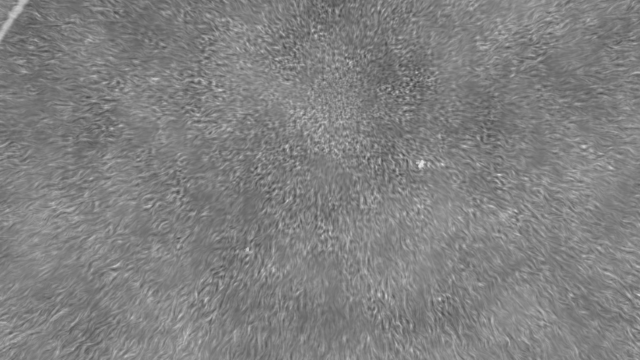
This texture is drawn by a Shadertoy shader. Its source:

```glsl
// Grey turf seen through a zoom blur: fine gradient-noise grain is averaged
// along short, jittered rays from a focus, crisp there and streaked further out.
// Soft patches, a few pale specks and a painted line in the corner lie on top.

const vec2  FOCUS       = vec2(0.94, 0.73);  // centre of the zoom, in heights
const float GRAIN_FREQ  = 102.0;             // grain cells per canvas height
const float BLUR_BASE   = 0.002;             // streak length at the focus
const float BLUR_GROWTH = 0.027;             // extra length per unit of radius
const float RAY_JITTER  = 1.1;               // how far blades lean off the ray
const int   BLUR_STEPS  = 10;
const float BASE_GREY   = 0.500;
const float GRAIN_GAIN  = 0.205;
const float FAR_GAIN    = 0.10;              // makes up for contrast lost to blur
const float PATCH_GAIN  = 0.085;
const float CLUMP_GAIN  = 0.055;
const float LINE_GREY   = 0.80;
const float SPECK_GREY  = 0.88;

// Integer hash giving a unit gradient for a lattice point
vec2 latticeGradient(ivec2 cell) {
    uvec2 q = uvec2(cell + 4096) * uvec2(1597334673u, 3812015801u);
    uint h = (q.x ^ q.y) * 1597334673u;
    h = (h ^ (h >> 15)) * 2246822519u;
    h ^= h >> 13;
    float angle = float(h & 65535u) * 6.2831853 / 65536.0;
    return vec2(cos(angle), sin(angle));
}

float gradientNoise(vec2 p) {
    vec2 cell = floor(p), f = p - cell;
    ivec2 i = ivec2(cell);
    vec2 u = f * f * f * (f * (f * 6.0 - 15.0) + 10.0);
    float a = dot(latticeGradient(i), f);
    float b = dot(latticeGradient(i + ivec2(1, 0)), f - vec2(1, 0));
    float c = dot(latticeGradient(i + ivec2(0, 1)), f - vec2(0, 1));
    float d = dot(latticeGradient(i + ivec2(1, 1)), f - vec2(1, 1));
    return mix(mix(a, b, u.x), mix(c, d, u.x), u.y);
}

float grain(vec2 p) {
    return gradientNoise(p * GRAIN_FREQ)
         + 0.65 * gradientNoise(p * GRAIN_FREQ * 1.83 + 37.4);
}

// Grain averaged along a leaning ray from the focus
float streakedGrain(vec2 p) {
    vec2 ray = p - FOCUS;
    float radius = length(ray);
    float lean = RAY_JITTER * gradientNoise(p * 34.0 + 71.0);
    vec2 along = ray / max(radius, 0.001);
    along = cos(lean) * along + sin(lean) * vec2(-along.y, along.x);
    float stretch = 1.0 + 0.9 * gradientNoise(p * 15.0 + 43.0);
    vec2 streak = along * (BLUR_BASE + BLUR_GROWTH * radius) * stretch;
    float sum = 0.0;
    for (int i = 0; i < BLUR_STEPS; i++) {
        float t = (float(i) + 0.5) / float(BLUR_STEPS) - 0.5;
        sum += grain(p + streak * t);
    }
    return sum / float(BLUR_STEPS) * (GRAIN_GAIN + FAR_GAIN * radius);
}

// Broad light and dark areas, brighter to the lower right
float patches(vec2 p) {
    float broad = gradientNoise(p * 3.1 + 5.3) + 0.8 * gradientNoise(p * 7.3 + 18.7);
    float slope = 0.016 * (p.x - 0.89) - 0.025 * (p.y - 0.5);
    return PATCH_GAIN * broad + slope;
}

float speck(vec2 p, vec2 centre, float radius) {
    float wobble = 0.9 * radius * gradientNoise(p * 130.0);
    return 1.0 - smoothstep(0.2 * radius, 1.2 * radius, length(p - centre) + wobble);
}

void mainImage(out vec4 fragColor, in vec2 fragCoord) {
    vec2 p = fragCoord / iResolution.y;

    // Turf: streaks whose strength varies between lush and worn places
    float streaks = streakedGrain(p);
    float clumps = gradientNoise(p * 21.0 + 61.0) + 0.8 * gradientNoise(p * 43.0 + 9.0);
    float lushness = 1.0 + 0.7 * clumps + 0.8 * gradientNoise(p * 6.0 + 27.0);
    streaks *= max(lushness, 0.3);
    float grey = BASE_GREY + patches(p) + CLUMP_GAIN * clumps + streaks;
    grey += 1.6 * max(streaks, 0.0) * max(streaks, 0.0);

    // Painted line across the upper left corner, lighter ground beyond it
    float across = dot(p - vec2(0.066, 1.0), normalize(vec2(1.0, -0.66)));
    across += 0.006 * gradientNoise(p * 45.0);
    grey += 0.05 * (1.0 - smoothstep(-0.03, 0.0, across));
    float line = 1.0 - smoothstep(0.002, 0.017, abs(across));
    grey = mix(grey, LINE_GREY + 0.5 * streaks, 0.8 * line);

    // Pale specks
    float specks = speck(p, vec2(1.169, 0.544), 0.013);
    specks = max(specks, 0.7 * speck(p, vec2(0.686, 0.306), 0.007));
    grey = mix(grey, SPECK_GREY, specks);

    fragColor = vec4(vec3(clamp(grey, 0.0, 1.0)), 1.0);
}
```
